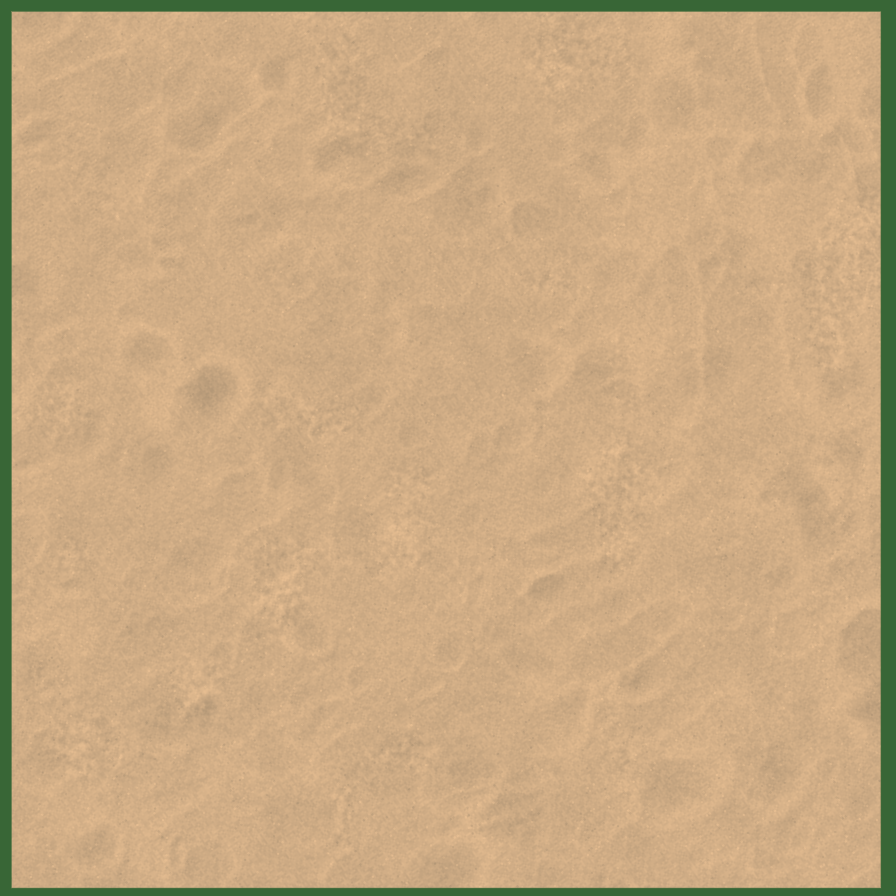
This texture is drawn by a WebGL 1 fragment shader. Its source:

```glsl
precision highp float;

uniform vec2 u_resolution;

const vec3 SAND = vec3(0.807, 0.671, 0.519);
const vec3 TONE_STEP = vec3(0.043, 0.032, 0.022);
const vec3 FRAME_GREEN = vec3(0.22, 0.40, 0.21);
const vec2 FRAME_MIN = vec2(0.013, 0.009);
const vec2 FRAME_MAX = vec2(0.983, 0.987);
const float EDGE_SOFTNESS = 0.001;
const vec2 LIGHT_DIR = vec2(-0.78, 0.62);
const float LIGHT_STEP = 0.006;
const float SLOPE_GAIN = 1.25;
const float HEIGHT_GAIN = 1.0;
const float TONE_OFFSET = 0.2;
const float LARGE_PIT_GRID = 9.0;
const float SMALL_PIT_GRID = 17.0;
const float PIT_SHARE = 0.8;
const float RIDGE_HEIGHT = 0.6;
const float GRAIN_GRID = 470.0;
const float GRAIN_GAIN = 1.55;
const float CRUMB_GAIN = 1.5;
const float SPECK_GRID = 260.0;

float hash(vec2 p) {
  return fract(sin(dot(p, vec2(127.1, 311.7))) * 43758.545);
}

float noise(vec2 p) {
  vec2 i = floor(p);
  vec2 f = fract(p);
  f = f * f * (3.0 - 2.0 * f);
  float low = mix(hash(i), hash(i + vec2(1.0, 0.0)), f.x);
  float high = mix(hash(i + vec2(0.0, 1.0)), hash(i + 1.0), f.x);
  return mix(low, high, f.y);
}

float fbm(vec2 p) {
  float sum = 0.0;
  float amp = 0.5;
  for (int i = 0; i < 4; i++) {
    sum += amp * noise(p);
    p = mat2(0.8, 0.6, -0.6, 0.8) * p * 2.03 + 17.3;
    amp *= 0.5;
  }
  return sum;
}

vec2 rotate(vec2 p, float angle) {
  float c = cos(angle);
  float s = sin(angle);
  return vec2(c * p.x + s * p.y, c * p.y - s * p.x);
}

float ridge(vec2 p) {
  float crest = 1.0 - abs(2.0 * noise(p) - 1.0);
  return crest * crest * crest;
}

// Scattered oval hollows, each with a rim raised on part of its edge
float pits(vec2 p) {
  vec2 cell = floor(p);
  float height = 0.0;
  for (int y = -1; y <= 1; y++) {
    for (int x = -1; x <= 1; x++) {
      vec2 id = cell + vec2(float(x), float(y));
      vec2 jitter = vec2(hash(id + 3.1), hash(id + 8.7));
      vec2 offset = rotate(p - id - jitter, 1.2 * hash(id + 5.3));
      offset.y *= 1.0 + 0.5 * hash(id + 11.9);
      float radius = mix(0.2, 0.42, hash(id + 14.2));
      float d = length(offset) / radius;
      float rim = (d - 1.15) / 0.26;
      float side = 0.6 + 0.4 * cos(atan(offset.y, offset.x + 0.0001) - 6.28 * hash(id + 33.0));
      float depth = step(hash(id + 21.4), PIT_SHARE) * mix(0.4, 1.0, hash(id + 27.6));
      height += depth * (0.7 * side * exp(-rim * rim) - exp(-1.7 * d * d));
    }
  }
  return height;
}

// Trampled surface: short slanted ridges, turning upright on the right
float sandHeight(vec2 p) {
  vec2 warp = vec2(noise(p * 16.0), noise(p * 16.0 + 41.0)) - 0.5;
  vec2 fineWarp = vec2(noise(p * 55.0), noise(p * 55.0 + 23.0)) - 0.5;
  vec2 q = p + 0.02 * warp + 0.009 * fineWarp;
  float slanted = ridge(rotate(q, 0.5) * vec2(14.0, 24.0));
  float upright = ridge(rotate(q, 0.15) * vec2(27.0, 9.0) + 9.0);
  float turn = smoothstep(0.62, 0.78, p.x) * smoothstep(0.25, 0.5, p.y);
  float broken = smoothstep(0.35, 0.7, noise(p * 11.0 + 53.0));
  float ridges = mix(slanted * broken, upright, turn) - 0.2;
  float hollows = 0.95 * pits(q * LARGE_PIT_GRID) + 0.45 * pits(q * SMALL_PIT_GRID + 70.0);
  return RIDGE_HEIGHT * ridges + hollows + 1.3 * (fbm(q * 22.0) - 0.47);
}

// Crisp grain, small crumbly patches and tiny pale or dark specks
float grainTone(vec2 p) {
  vec2 g = rotate(p, 0.6);
  float grain = noise(g * GRAIN_GRID) + 0.35 * noise(g * 0.5 * GRAIN_GRID + 7.0) - 0.675;
  float patchMask = smoothstep(0.68, 0.9, noise(p * 13.0 + 31.0));
  float crumbs = patchMask * (noise(g * 170.0) + noise(g * 250.0 + 5.0) - 1.0);
  vec2 id = floor(g * SPECK_GRID);
  float chance = hash(id + 61.0);
  float dotShape = 1.0 - smoothstep(0.2, 0.48, length(fract(g * SPECK_GRID) - 0.5));
  float specks = dotShape * (step(0.975, chance) - step(chance, 0.015));
  return GRAIN_GAIN * grain + CRUMB_GAIN * crumbs + 1.1 * specks;
}

void main() {
  vec2 p = gl_FragCoord.xy / u_resolution;

  // Slope towards the light plus darker hollows
  float height = sandHeight(p);
  float slope = height - sandHeight(p + LIGHT_DIR * LIGHT_STEP);
  float relief = SLOPE_GAIN * slope + HEIGHT_GAIN * height + TONE_OFFSET;
  float tone = clamp(relief, -2.1, 1.0) + grainTone(p);
  vec3 color = SAND + TONE_STEP * clamp(tone, -3.2, 2.2);

  // Green frame
  vec2 inset = min(p - FRAME_MIN, FRAME_MAX - p);
  float inside = smoothstep(-EDGE_SOFTNESS, EDGE_SOFTNESS, min(inset.x, inset.y));
  gl_FragColor = vec4(mix(FRAME_GREEN, color, inside), 1.0);
}
```
